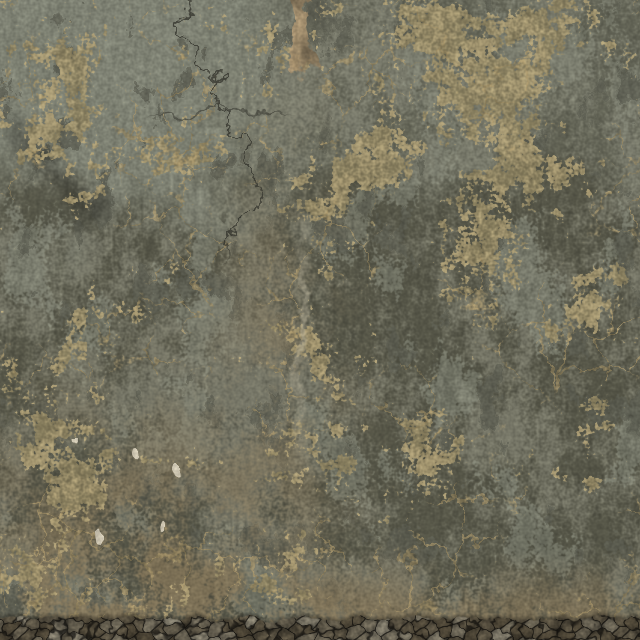
Reproduce this texture procedurally as a WebGL 2 fragment shader.

```glsl
#version 300 es
precision highp float;

uniform vec2 u_resolution;
out vec4 fragColor;

vec2 hash2(vec2 cell) {
  vec3 q = fract(cell.xyx * vec3(0.1031, 0.1030, 0.0973));
  q += dot(q, q.yzx + 33.33);
  return fract((q.xx + q.yz) * q.zy);
}

float gradientNoise(vec2 p) {
  vec2 i = floor(p), f = fract(p);
  vec2 w = f * f * f * (f * (f * 6.0 - 15.0) + 10.0);
  float corner[4];
  for (int k = 0; k < 4; k++) {
    vec2 o = vec2(k & 1, k >> 1);
    float angle = 6.2832 * hash2(i + o).x;
    corner[k] = dot(vec2(cos(angle), sin(angle)), f - o);
  }
  return mix(mix(corner[0], corner[1], w.x), mix(corner[2], corner[3], w.x), w.y);
}

float fbm(vec2 p, int octaves) {
  float sum = 0.0, amplitude = 0.5;
  for (int k = 0; k < octaves; k++) {
    sum += amplitude * gradientNoise(p);
    p = mat2(1.6, 1.2, -1.2, 1.6) * p + 7.3;
    amplitude *= 0.55;
  }
  return sum;
}

// x: gap between the two nearest cells, y: random value of the cell, z: distance to its centre
vec3 voronoi(vec2 p) {
  vec2 i = floor(p);
  float nearest = 9.0, second = 9.0, id = 0.0;
  for (int k = 0; k < 9; k++) {
    vec2 cell = i + vec2(k % 3 - 1, k / 3 - 1);
    vec2 h = hash2(cell);
    float d = length(cell + h - p);
    if (d < nearest) { second = nearest; nearest = d; id = fract(h.x * 17.0 + h.y * 5.0); }
    else second = min(second, d);
  }
  return vec3(second - nearest, id, nearest);
}

float blob(vec2 p, vec2 centre, vec2 radius) {
  vec2 q = (p - centre) / radius;
  return exp(-dot(q, q));
}

float segmentDistance(vec2 p, vec2 a, vec2 b) {
  vec2 d = b - a;
  return length(p - a - d * clamp(dot(p - a, d) / dot(d, d), 0.0, 1.0));
}

float line(float d, float width, float pixel) {
  return 1.0 - smoothstep(width, width + 1.5 * pixel, abs(d));
}

// Weathered paint: pale above on the left, dark below
vec3 paintLayer(vec2 p, float grain) {
  float broad = fbm(p * 4.0 + 3.0, 5);
  float fine = fbm(p * vec2(26.0, 17.0), 4);
  float mottled = smoothstep(-0.28, 0.26, broad + 0.7 * fine + 0.25 * grain);
  vec3 color = mix(vec3(0.335, 0.335, 0.28), vec3(0.465, 0.465, 0.405), mottled);
  float upper = smoothstep(0.60, 0.76, p.y + 0.35 * broad) * (1.0 - 0.65 * smoothstep(0.36, 0.52, p.x));
  float bluish = smoothstep(0.08, 0.17, fbm(p * vec2(8.0, 5.0) + 31.0, 5) + 0.15 * grain);
  color = mix(color, vec3(0.515, 0.53, 0.475), max(0.82 * upper, 0.5 * bluish));
  float flake = smoothstep(0.17, 0.21, fbm(p * vec2(15.0, 10.0) + 52.0, 6) + 0.12 * grain);
  return mix(color, vec3(0.35, 0.355, 0.31), 0.75 * flake);
}

// Ragged ochre areas where the paint has worn away
float wornAmount(vec2 p, float grain) {
  float region = 0.20 * blob(p, vec2(0.72, 0.93), vec2(0.19, 0.11))
    + 0.13 * blob(p, vec2(0.68, 0.70), vec2(0.18, 0.14))
    + 0.15 * blob(p, vec2(0.90, 0.50), vec2(0.12, 0.05))
    + 0.15 * blob(p, vec2(0.65, 0.32), vec2(0.08, 0.09))
    + 0.13 * blob(p, vec2(0.09, 0.46), vec2(0.11, 0.15))
    + 0.10 * blob(p, vec2(0.20, 0.86), vec2(0.15, 0.16))
    - 0.16 * blob(p, vec2(0.84, 0.17), vec2(0.24, 0.13))
    - 0.10 * blob(p, vec2(0.36, 0.70), vec2(0.10, 0.40));
  float shape = 0.75 * fbm(p * vec2(7.0, 6.0) + 11.0, 6) + 0.30 * fbm(p * vec2(13.0, 38.0), 4)
    + 0.30 * fbm(p * vec2(44.0, 20.0) + 5.0, 4);
  return smoothstep(0.15, 0.20, shape + region + 0.17 * grain);
}

// Loose stones lying at the foot of the wall
vec3 rubble(vec2 p, float grain) {
  vec3 stone = voronoi(p * vec2(48.0, 62.0) + 0.4 * gradientNoise(p * 90.0));
  vec3 color = mix(vec3(0.30, 0.27, 0.21), vec3(0.50, 0.48, 0.42), stone.y * stone.y);
  color *= 1.15 - 0.5 * stone.z + 0.35 * grain;
  return color * mix(0.45, 1.0, smoothstep(0.02, 0.20, stone.x));
}

void main() {
  vec2 p = gl_FragCoord.xy / u_resolution.y;
  float pixel = 1.0 / u_resolution.y;
  float grain = 0.6 * gradientNoise(p * 110.0) + 0.6 * gradientNoise(p * 215.0 + 9.0);
  vec2 warp = vec2(fbm(p * 14.0, 5), fbm(p * 14.0 + 40.0, 5));
  vec3 ochre = mix(vec3(0.53, 0.49, 0.36), vec3(0.67, 0.61, 0.45),
    smoothstep(-0.25, 0.3, fbm(p * 20.0 + 8.0, 4) + 0.4 * grain));

  vec3 color = paintLayer(p, grain);

  // Brown damp along the base, the lower left and the central seam
  float damp = 0.9 * blob(p, vec2(0.20, 0.14), vec2(0.24, 0.19)) + 0.8 * (1.0 - smoothstep(0.03, 0.15, p.y))
    + 0.45 * blob(p, vec2(0.44, 0.45), vec2(0.09, 0.30));
  damp *= smoothstep(-0.28, 0.22, fbm(p * 9.0 + 21.0, 6) + 0.3 * grain);
  color = mix(color, vec3(0.51, 0.455, 0.345), clamp(damp, 0.0, 0.85));
  float smear = segmentDistance(p + 0.04 * warp, vec2(0.03, 0.80), vec2(0.14, 0.67));
  color *= 1.0 - 0.22 * (1.0 - smoothstep(0.0, 0.035, smear));

  color = mix(color, ochre, 0.88 * wornAmount(p, grain));

  // Branching ochre veins and thin dark cracks
  float vein = line(voronoi((p + 0.07 * warp) * vec2(17.0, 14.0)).x, 0.025, 14.0 * pixel);
  vein *= smoothstep(0.0, 0.13, fbm(p * 5.0 + 63.0, 4) + 0.15 * grain);
  color = mix(color, ochre * vec3(1.0, 0.97, 0.93), 0.65 * vein);
  float fissureX = 0.335 + 0.05 * sin(p.y * 11.0) + 0.11 * warp.x;
  float fissure = line(p.x - fissureX, 0.0008, pixel) * smoothstep(0.57, 0.63, p.y);
  float sideCrack = line(p.y - 0.825 - 0.06 * warp.y, 0.0006, pixel)
    * smoothstep(0.22, 0.26, p.x) * (1.0 - smoothstep(0.42, 0.47, p.x));
  color = mix(color, vec3(0.22, 0.22, 0.19), 0.8 * max(fissure, 0.7 * sideCrack));

  // Central seam: bare plaster at the top and a pale run below
  float seam = abs(p.x - 0.472 - 0.06 * warp.x);
  float bare = (1.0 - smoothstep(0.014, 0.018, seam)) * smoothstep(0.885, 0.895, p.y + 0.1 * warp.y);
  color = mix(color, vec3(0.58, 0.50, 0.38) * (1.0 + 1.2 * warp.y), 0.85 * bare);
  float run = (1.0 - smoothstep(0.002, 0.012, seam)) * blob(p, vec2(0.47, 0.48), vec2(0.08, 0.15));
  color = mix(color, vec3(0.64, 0.62, 0.54), 0.6 * run);

  // Scattered white chips at the lower left
  vec3 chip = voronoi((p + 0.03 * warp) * vec2(30.0, 22.0));
  float chips = step(0.86, chip.y) * (1.0 - smoothstep(0.13, 0.18, chip.z + 0.5 * warp.x));
  chips *= step(0.45, blob(p, vec2(0.16, 0.23), vec2(0.15, 0.10)));
  color = mix(color, vec3(0.80, 0.77, 0.69), chips);

  color *= 1.0 + 0.20 * grain + 0.10 * gradientNoise(p * vec2(120.0, 22.0));
  float ground = 0.034 + 0.025 * fbm(vec2(p.x * 22.0, 2.0), 4);
  color *= mix(0.72, 1.0, smoothstep(0.0, 0.008, abs(p.y - ground)));
  color = mix(rubble(p, grain), color, smoothstep(-pixel, pixel, p.y - ground));
  fragColor = vec4(clamp(color, 0.0, 1.0), 1.0);
}
```
